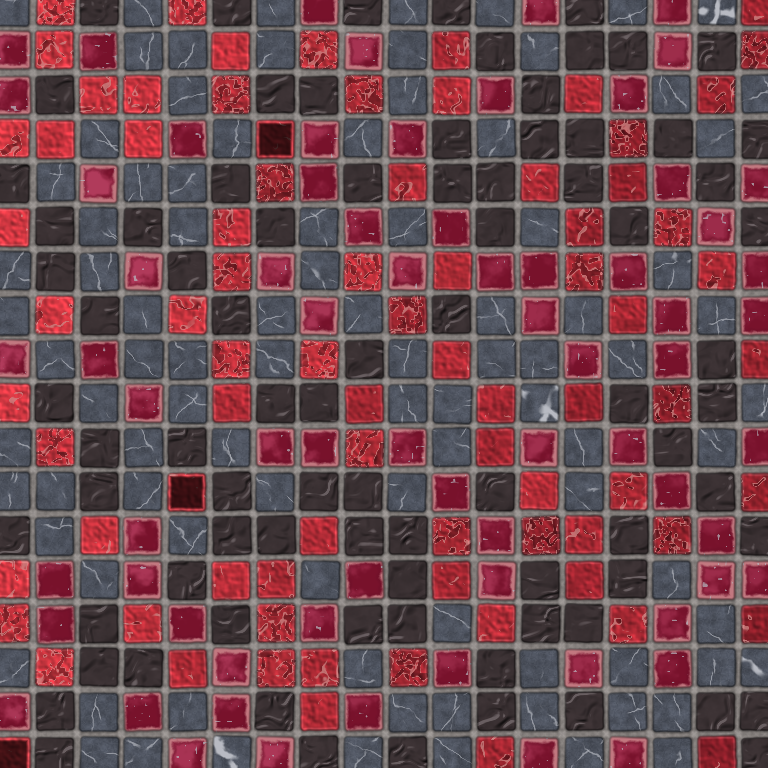
Reproduce this texture procedurally as a Shadertoy shader.

```glsl
// Mosaic of small rounded square tiles set in pale mesh-backed grout.
// Each grid cell picks one of four finishes: rippled black glass, veined slate,
// red foil with etched squiggles, or crimson glaze with a worn pale rim.

const float TILES = 17.42;              // cells across the canvas
const vec2  GRID_SHIFT = vec2(0.75, 0.77);
const float HALF_SIZE = 0.437;          // half tile width, in cells
const float CORNER = 0.085;
const float JITTER = 0.022;             // placement error, in cells
const vec3  KIND_LIMITS = vec3(0.28, 0.52, 0.80); // black, slate, foil, then glaze

const vec3 GROUT      = vec3(0.50, 0.48, 0.47);
const vec3 BLACK      = vec3(0.215, 0.180, 0.187);
const vec3 GLINT      = vec3(0.47, 0.43, 0.44);
const vec3 SLATE      = vec3(0.305, 0.325, 0.370);
const vec3 VEIN       = vec3(0.72, 0.73, 0.76);
const vec3 FOIL_LIGHT = vec3(0.83, 0.22, 0.26);
const vec3 FOIL_DEEP  = vec3(0.51, 0.11, 0.15);
const vec3 ETCH       = vec3(0.80, 0.53, 0.52);
const vec3 GLAZE      = vec3(0.47, 0.07, 0.17);
const vec3 GLAZE_PINK = vec3(0.72, 0.25, 0.38);
const vec3 GLAZE_RIM  = vec3(0.76, 0.47, 0.50);

float hash(vec2 p) {
    vec3 q = fract(p.xyx * 0.1031);
    q += dot(q, q.yzx + 33.33);
    return fract((q.x + q.y) * q.z);
}

float noise(vec2 p) {
    vec2 i = floor(p), f = fract(p);
    f = f * f * (3.0 - 2.0 * f);
    return mix(mix(hash(i), hash(i + vec2(1, 0)), f.x),
               mix(hash(i + vec2(0, 1)), hash(i + vec2(1, 1)), f.x), f.y);
}

float fbm(vec2 p) {
    float sum = 0.0, amp = 0.5;
    for (int i = 0; i < 4; i++) {
        sum += amp * noise(p);
        p = mat2(1.6, 1.2, -1.2, 1.6) * p + 7.3;
        amp *= 0.5;
    }
    return sum / 0.9375;
}

float roundedBox(vec2 p, float halfSize, float radius) {
    vec2 q = abs(p) - halfSize + radius;
    return length(max(q, 0.0)) + min(max(q.x, q.y), 0.0) - radius;
}

// Folded ripples in molten glass
float ripple(vec2 q) {
    vec2 bend = vec2(noise(q * 3.0), noise(q * 3.0 + 19.0));
    return noise(q * vec2(4.5, 6.5) + bend * 3.0);
}

vec3 blackGlass(vec2 q) {
    float slope = ripple(q + vec2(-0.03, 0.04)) - ripple(q);
    vec3 col = BLACK * (0.95 + 0.25 * fbm(q * 5.0)) * (1.0 + 1.1 * min(slope, 0.0));
    return mix(col, GLINT, 0.75 * smoothstep(0.13, 0.38, slope));
}

vec3 slate(vec2 p, vec2 q, float seed) {
    vec3 col = SLATE * (0.78 + 0.44 * fbm(q * 6.0));
    col += 0.05 * (noise(q * 38.0) - 0.5);
    float thick = seed > 0.96 ? 0.10 : 0.011;
    for (int i = 0; i < 3; i++) {
        float k = float(i), pick = fract(seed * 13.7 + k * 0.37);
        float angle = 6.2832 * fract(seed * 7.1 + k * 0.29);
        float across = dot(p, vec2(cos(angle), sin(angle))) + 0.5 * (pick - 0.5);
        across += 0.28 * (fbm(q * 3.0 + k * 9.0) - 0.5);
        float line = smoothstep(thick + 0.018, thick * 0.4, abs(across));
        float fade = smoothstep(0.35, 0.65, noise(q * 3.5 + k * 5.0));
        col = mix(col, VEIN, line * fade * step(0.35, pick) * (thick > 0.05 ? 1.0 : 0.65));
    }
    return col;
}

vec3 redFoil(vec2 q, float d, float seed, float light) {
    vec3 col = mix(FOIL_DEEP, FOIL_LIGHT, light) * (0.82 + 0.36 * fbm(q * 4.0));
    col *= 1.0 + 0.5 * (noise(q * 11.0 + 0.4) - noise(q * 11.0));
    // Etched contours: sparse, dense or nearly absent
    float level = seed < 0.35 ? 0.98 : (seed < 0.7 ? 0.80 : 0.60);
    float blob = noise(q * (seed < 0.7 ? 7.0 : 11.0) + 2.0 * noise(q * 5.0));
    col *= 1.0 - 0.35 * smoothstep(level - 0.02, level + 0.14, blob);
    col = mix(col, ETCH, 0.75 * smoothstep(0.085, 0.02, abs(blob - level)));
    col *= seed < 0.03 ? mix(1.0, 0.3, smoothstep(-0.04, -0.12, d)) : 1.0;
    return col + 0.10 * smoothstep(-0.09, -0.04, d);
}

vec3 crimsonGlaze(vec2 p, vec2 q, float d, float seed, float light) {
    float sheen = smoothstep(0.35, 0.75, fbm(q * 2.5) + 0.35 * (p.y - p.x) + 0.3 * (seed - 0.5));
    vec3 col = mix(GLAZE, GLAZE_PINK, sheen * (0.3 + 0.6 * light));
    float wear = d + 0.11 * (fbm(q * 7.0) - 0.5) + 0.05 * (seed - 0.5);
    col = mix(col, GLAZE * 0.9, 0.5 * smoothstep(-0.20, -0.12, wear));
    col = mix(col, GLAZE_RIM, smoothstep(-0.13, -0.045, wear));
    return mix(col, VEIN, 0.7 * smoothstep(0.90, 0.96, noise(q * 12.0)));
}

void mainImage(out vec4 fragColor, in vec2 fragCoord) {
    vec2 grid = fragCoord / iResolution.y * TILES - GRID_SHIFT;
    float aa = TILES / iResolution.y;
    vec2 cell = floor(grid), local = fract(grid) - 0.5, id = cell + 41.0;
    float seed = hash(id), tone = hash(id + 73.0);

    // Slightly misplaced, turned and wobbly tile outline
    vec2 p = local - JITTER * (vec2(hash(id + 11.0), hash(id + 29.0)) * 2.0 - 1.0);
    float turn = 0.06 * (tone - 0.5);
    p += turn * vec2(-p.y, p.x);
    vec2 q = p + id * 3.7;
    float d = roundedBox(p, HALF_SIZE, CORNER) + 0.016 * (noise(q * 6.0) - 0.5);

    // Grout with woven mesh, paler where joints cross, shaded beside tiles
    vec2 weave = abs(fract(mat2(1, 1, -1, 1) * grid * 5.0) - 0.5);
    vec3 col = GROUT * (0.86 + 0.22 * fbm(grid * 12.0) + 0.22 * max(weave.x, weave.y));
    col += 0.08 * smoothstep(0.38, 0.48, min(abs(local.x), abs(local.y)));
    col *= mix(0.62, 1.0, smoothstep(-0.01, 0.065, d - 0.25 * min(p.x - p.y, 0.0) * 0.1));

    // Stepped sequence plus randomness keeps like finishes from clumping
    float kind = fract(dot(id, vec2(0.382, 0.276)) + 0.45 * seed);
    float light = clamp(0.85 - 0.68 * (cell.x + 0.5) / TILES + 0.45 * (tone - 0.5), 0.0, 1.0);
    vec3 tile;
    if (kind < KIND_LIMITS.x)      tile = blackGlass(q);
    else if (kind < KIND_LIMITS.y) tile = slate(p, q, tone);
    else if (kind < KIND_LIMITS.z) tile = redFoil(q, d, hash(id + 57.0), light);
    else                           tile = crimsonGlaze(p, q, d, tone, light);

    // Bevel: dark outline, lit top-left edge
    float edge = smoothstep(-0.055, -0.005, d);
    tile *= 1.0 - 0.45 * edge;
    tile += 0.10 * edge * clamp((p.y - p.x) * 1.5, 0.0, 1.0);
    col = mix(col, tile, smoothstep(aa, -aa, d));
    fragColor = vec4(col, 1.0);
}
```
